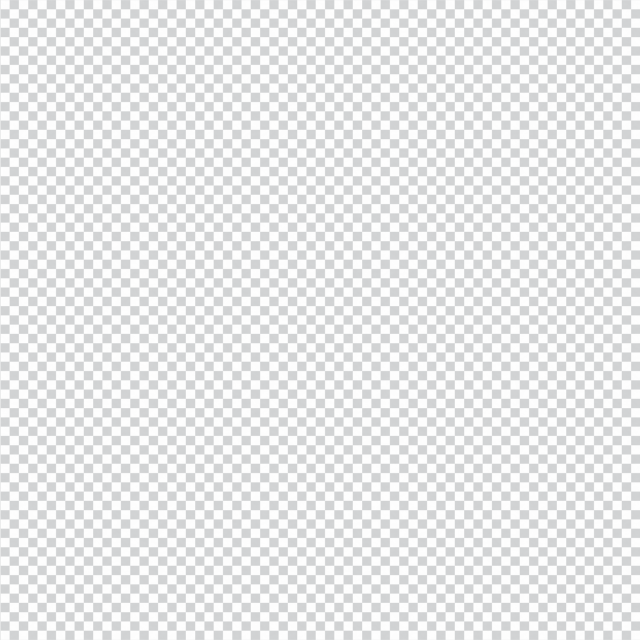
Reproduce this pattern procedurally as a Shadertoy shader.

```glsl
// A fine checkerboard of pale grey and near-white squares, 69 cells a side.
// Two soft square waves, one per axis, are multiplied to give the checks;
// layered sines add a barely visible grain to the grey squares.

const float CELLS = 69.0;                      // squares across and down
const vec2 SHIFT = vec2(0.04, 0.0);            // grid offset, in cells
const float EDGE_SOFTNESS = 0.0019;            // edge width, in canvas units
const float GRAIN_AMOUNT = 0.006;
const float GRAIN_SCALE = 290.0;
const vec3 WHITE = vec3(0.994, 0.994, 0.994);
const vec3 GREY = vec3(0.820, 0.826, 0.830);

// +1 in even cells, -1 in odd cells, with a linear ramp at each boundary
vec2 softSquareWave(vec2 cell, float edgeWidth) {
    vec2 signedDistance = 0.5 - abs(mod(cell + 0.5, 2.0) - 1.0);
    return clamp(2.0 * signedDistance / edgeWidth, -1.0, 1.0);
}

// Smooth irregular variation between about -1 and 1
float layeredSines(vec2 p) {
    float sum = 0.0;
    float weight = 0.5;
    for (int i = 0; i < 3; i++) {
        sum += weight * sin(p.x + 1.7 * sin(p.y)) * sin(p.y + 1.3 * sin(p.x * 0.7));
        p = mat2(0.8, 0.6, -0.6, 0.8) * p * 1.6 + 2.3;
        weight *= 0.6;
    }
    return sum;
}

void mainImage(out vec4 fragColor, in vec2 fragCoord) {
    float canvasSize = min(iResolution.x, iResolution.y);
    vec2 uv = fragCoord / canvasSize;

    // Checks: equal parity on both axes is white
    float edgeWidth = CELLS * max(EDGE_SOFTNESS, 1.0 / canvasSize);
    vec2 wave = softSquareWave(uv * CELLS - SHIFT, edgeWidth);
    float whiteness = 0.5 + 0.5 * wave.x * wave.y;

    // Faint grain, strongest in the grey
    float grain = GRAIN_AMOUNT * layeredSines(uv * GRAIN_SCALE) * (1.0 - 0.7 * whiteness);

    vec3 color = mix(GREY, WHITE, whiteness) + grain;
    fragColor = vec4(clamp(color, 0.0, 1.0), 1.0);
}
```
